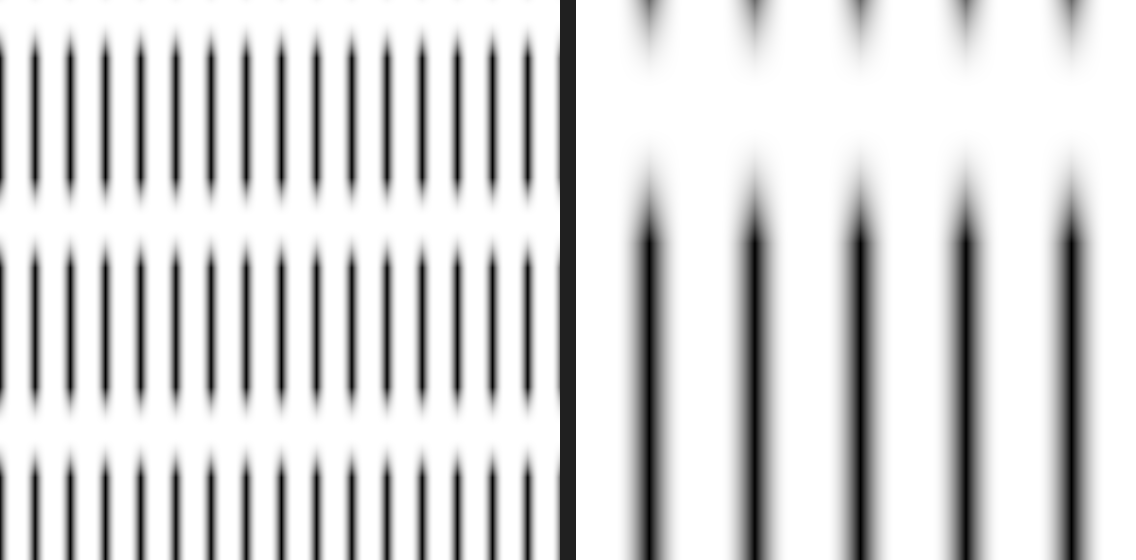
Left, the full canvas; right, a detail of the centre.
A Shadertoy shader for this pattern:

```glsl
const float COLUMN_PERIOD = 0.0628319;   // spacing between bars
const float ROW_PERIOD = 0.3743;         // spacing between rows of bars
const float ROW_CENTRE = 0.0410;         // height of the lowest row centre
const float BAR_HALF_LENGTH = 0.1065;    // fully inked part of a bar
const float SIDE_FADE = 0.0204;          // reach of the soft sides
const float END_FADE = 0.0710;           // reach of the soft ends
const vec3 PAPER = vec3(1.0);
const vec3 INK = vec3(0.0);

// Signed offset from the nearest multiple of the period
float repeatCentred(float position, float period) {
    return position - period * round(position / period);
}

// Steep at the core, easing out to nothing at the reach
float falloff(float distanceFromCore, float reach) {
    float remaining = clamp(1.0 - distanceFromCore / reach, 0.0, 1.0);
    return remaining * remaining;
}

void mainImage(out vec4 fragColor, in vec2 fragCoord) {
    vec2 uv = fragCoord / iResolution.y;

    // Nearest bar
    float sideDistance = abs(repeatCentred(uv.x, COLUMN_PERIOD));
    float rowOffset = abs(repeatCentred(uv.y - ROW_CENTRE, ROW_PERIOD));
    float endDistance = max(rowOffset - BAR_HALF_LENGTH, 0.0);

    // Soft sides and ends
    float coverage = falloff(sideDistance, SIDE_FADE) * falloff(endDistance, END_FADE);
    fragColor = vec4(mix(PAPER, INK, coverage), 1.0);
}
```
